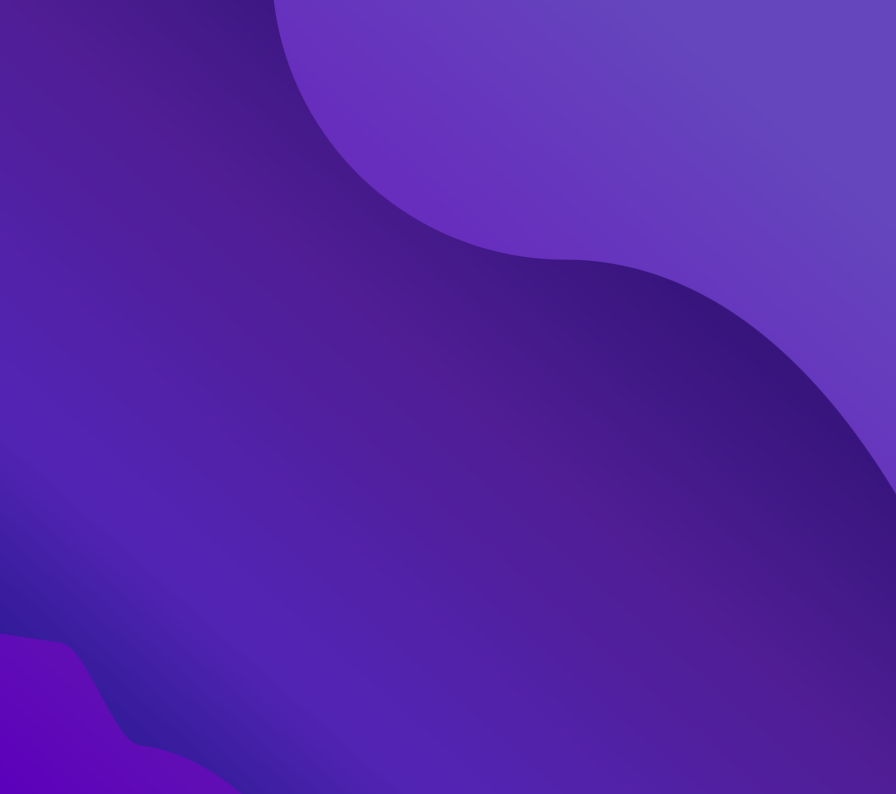
This background is drawn by a Shadertoy shader. Its source:

```glsl
// Layered violet waves: a diagonal multi-stop gradient, a pale wave in the
// upper right and a vivid ripple in the lower left corner.
// Each wave is a signed field, blended over the gradient with a soft edge.

const float ASPECT = 1.127;

const vec3 SHADOW_BLUE = vec3(0.175, 0.10, 0.58);
const vec3 BRIGHT_BLUE = vec3(0.325, 0.142, 0.705);
const vec3 PLUM        = vec3(0.312, 0.115, 0.583);
const vec3 DEEP_INDIGO = vec3(0.218, 0.082, 0.492);
const vec3 ORCHID      = vec3(0.405, 0.175, 0.740);
const vec3 LAVENDER    = vec3(0.395, 0.275, 0.740);
const vec3 VIOLET      = vec3(0.360, 0.000, 0.735);
const vec3 SOFT_VIOLET = vec3(0.375, 0.050, 0.715);

// Linear position of t between two gradient stops, clamped.
float ramp(float start, float end, float t) {
    return clamp((t - start) / (end - start), 0.0, 1.0);
}

// Pixel coverage of the region where the field is positive.
float coverage(float field) {
    float width = max(fwidth(field), 1e-5);
    return clamp(0.5 + field / width, 0.0, 1.0);
}

// Backdrop colour along the diagonal, 0 lower left to 1 upper right.
vec3 backdrop(float t) {
    vec3 color = mix(SHADOW_BLUE, BRIGHT_BLUE, ramp(0.08, 0.235, t));
    color = mix(color, PLUM, ramp(0.25, 0.51, t));
    return mix(color, DEEP_INDIGO, ramp(0.51, 0.70, t));
}

// Circular bowl left of the joint, falling crest right of it.
float upperWave(vec2 p, vec2 joint, float radius) {
    float bowl = radius - length(p - joint - vec2(0.0, radius));
    float dx2 = (p.x - joint.x) * (p.x - joint.x);
    float crest = p.y - joint.y + 1.432 * dx2 + 1.586 * dx2 * dx2;
    return p.x < joint.x ? bowl : crest;
}

// Gentle slope with one smooth step and a curved tail.
float lowerRipple(vec2 p, float top, float drop) {
    float tail = max(p.x - 0.183, 0.0);
    float height = top - 0.15 * p.x
                 - drop * smoothstep(0.076, 0.176, p.x)
                 - 2.86 * tail * tail;
    return height - p.y;
}

void mainImage(out vec4 fragColor, in vec2 fragCoord) {
    vec2 uv = fragCoord / iResolution.xy;
    vec2 p = uv * vec2(ASPECT, 1.0);
    float diagonal = 0.5 * (uv.x + uv.y);

    vec3 color = backdrop(diagonal);

    // Pale wave
    vec3 pale = mix(ORCHID, LAVENDER, ramp(0.60, 0.86, diagonal));
    float wave = upperWave(p, vec2(0.711, 0.673), 0.369);
    color = mix(color, pale, coverage(wave));

    // Corner ripple
    vec3 vivid = mix(VIOLET, SOFT_VIOLET, ramp(0.0, 0.11, diagonal));
    float ripple = lowerRipple(p, 0.202, 0.1144);
    color = mix(color, vivid, coverage(ripple));

    fragColor = vec4(color, 1.0);
}
```
